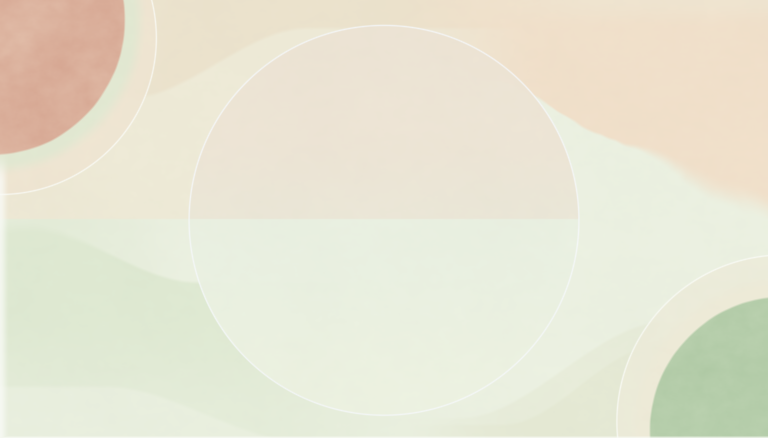
Reproduce this background procedurally as a WebGL 2 fragment shader.

```glsl
#version 300 es
precision highp float;
// Pale watercolour landscape: soft waves of cream, peach and sage, two ringed
// corner discs and a large translucent disc split by a horizon line.
// Layers are blended with distance masks and tinted by gradient noise.
uniform vec2 u_resolution;
out vec4 fragColor;

const float HORIZON = 0.5;
const vec3 CREAM = vec3(0.93, 0.915, 0.84);
const vec3 BEIGE = vec3(0.92, 0.885, 0.80);
const vec3 PEACH = vec3(0.94, 0.875, 0.79);
const vec3 MIST = vec3(0.92, 0.94, 0.88);
const vec3 SAGE = vec3(0.87, 0.91, 0.82);
const vec3 OLIVE = vec3(0.89, 0.905, 0.82);
const vec3 WHITE = vec3(0.98, 0.985, 0.97);

vec2 hashGradient(vec2 cell) {
  vec2 h = vec2(dot(cell, vec2(127.1, 311.7)), dot(cell, vec2(269.5, 183.3)));
  return fract(sin(h) * 43758.5) * 2.0 - 1.0;
}

float gradientNoise(vec2 p) {
  vec2 i = floor(p), f = fract(p);
  vec2 w = f * f * f * (f * (f * 6.0 - 15.0) + 10.0);
  vec2 e = vec2(1.0, 0.0);
  float low = mix(dot(hashGradient(i), f), dot(hashGradient(i + e.xy), f - e.xy), w.x);
  float high = mix(dot(hashGradient(i + e.yx), f - e.yx), dot(hashGradient(i + e.xx), f - e.xx), w.x);
  return mix(low, high, w.y);
}

float fbm(vec2 p) {
  float sum = 0.0, amplitude = 0.5;
  for (int i = 0; i < 4; i++) {
    sum += amplitude * gradientNoise(p);
    p = p * 2.03 + 7.1;
    amplitude *= 0.5;
  }
  return sum;
}

// Coverage of the side where the signed distance is negative
float inside(float d, float softness) {
  return 1.0 - smoothstep(-softness, softness, d);
}

float ring(float d, float width, float softness) {
  return inside(abs(d) - width, softness);
}

// S-shaped height between two points (x, y)
float slope(float x, vec2 a, vec2 b) {
  return mix(a.y, b.y, smoothstep(a.x, b.x, x));
}

vec3 upperSky(vec2 p, float wash, float px) {
  vec3 col = mix(CREAM, MIST, smoothstep(0.75, 1.3, p.x));
  col = mix(col, BEIGE, 0.25 * smoothstep(0.35, 0.0, p.x));
  float crest = slope(p.x, vec2(0.29, 0.775), vec2(0.70, 0.935));
  col = mix(col, BEIGE, inside(crest - p.y, px + 0.004) * smoothstep(0.2, 0.4, p.x));
  float bank = 0.76 - 0.48 * (p.x - 1.244) + 0.008 * sin(p.x * 22.0);
  float blur = mix(0.005, 0.035, smoothstep(1.4, 1.65, p.x));
  float peach = inside(bank - p.y + 0.05 * wash, blur) * smoothstep(0.8, 1.25, p.x);
  col = mix(col, PEACH, peach);
  return mix(col, CREAM, 0.45 * smoothstep(0.93, 1.0, p.y) * smoothstep(1.0, 1.4, p.x));
}

vec3 lowerField(vec2 p, float px) {
  vec3 col = mix(mix(SAGE, MIST, 0.45), MIST, smoothstep(0.1, 0.5, p.x));
  // Left hill, fading into a pale wave at the bottom
  float hill = slope(p.x, vec2(0.06, 0.48), vec2(0.45, 0.355));
  float hillMask = inside(p.y - hill, px + 0.012 * smoothstep(0.3, 0.0, p.x) + 0.003);
  vec3 hillColor = mix(SAGE, MIST, 0.45 * smoothstep(0.3, 0.05, p.y));
  col = mix(col, hillColor, hillMask * smoothstep(1.15, 0.5, p.x));
  float foam = slope(p.x, vec2(0.24, 0.117), vec2(0.70, -0.01));
  col = mix(col, MIST, 0.7 * inside(p.y - foam, px + 0.004));
  // Two overlapping banks on the right
  float farBank = slope(p.x, vec2(1.05, 0.045), vec2(1.52, 0.265));
  float nearBank = slope(p.x, vec2(1.15, 0.03), vec2(1.50, 0.21));
  float fadeIn = smoothstep(0.9, 1.2, p.x);
  col = mix(col, OLIVE, 0.5 * fadeIn * inside(p.y - farBank, px + 0.003));
  return mix(col, OLIVE, 0.7 * fadeIn * inside(p.y - nearBank, px + 0.003));
}

// Filled disc in a wider pale halo with a bright outline
vec3 cornerDisc(vec3 col, float dHalo, float dCore, vec3 halo, vec3 inner, vec3 core, float px) {
  col = mix(col, halo, 0.85 * inside(dHalo, px));
  col = mix(col, inner, 0.8 * inside(dCore - 0.035, 0.018) * inside(dHalo, px));
  col = mix(col, WHITE, 0.8 * ring(dHalo, 0.0015, px));
  return mix(col, core, inside(dCore, px + 0.001));
}

void main() {
  vec2 p = gl_FragCoord.xy / u_resolution.y;
  float px = 1.0 / u_resolution.y;
  float right = u_resolution.x / u_resolution.y;
  float wash = fbm(p * 5.0);
  float grain = fbm(p * vec2(28.0, 36.0));
  float above = smoothstep(-px, px, p.y - HORIZON);

  vec3 col = mix(lowerField(p, px), upperSky(p, wash, px), above);

  // Central disc, warm above the horizon and cool below
  float dMain = length(p - vec2(0.5 * right, 0.497)) - 0.445;
  vec3 warm = mix(vec3(0.918, 0.90, 0.84), vec3(0.925, 0.89, 0.83), smoothstep(0.5, 0.7, p.y));
  vec3 cool = mix(vec3(0.925, 0.945, 0.88), vec3(0.912, 0.938, 0.88), smoothstep(0.1, 0.45, p.y));
  col = mix(col, mix(cool, warm, above), 0.94 * inside(dMain, px));
  col = mix(col, vec3(0.96, 0.97, 0.98), 0.85 * ring(dMain, 0.0015, px));

  // Corner discs: terracotta at upper left, green at lower right
  float pigment = clamp(0.5 + 1.3 * wash + 0.5 * grain, 0.0, 1.0);
  vec3 clay = mix(vec3(0.84, 0.65, 0.57), vec3(0.875, 0.73, 0.65), pigment);
  vec3 leaf = mix(vec3(0.68, 0.785, 0.64), vec3(0.735, 0.82, 0.69), pigment);
  float wobble = 0.006 * wash;
  col = cornerDisc(col, length(p - vec2(0.0, 0.913)) - 0.357,
    length(p - vec2(-0.023, 0.954)) - 0.308 + wobble, vec3(0.935, 0.895, 0.82), SAGE, clay, px);
  col = cornerDisc(col, length(p - vec2(right + 0.036, 0.037)) - 0.381,
    length(p - vec2(right + 0.039, 0.014)) - 0.309 + wobble, vec3(0.925, 0.92, 0.85), CREAM, leaf, px);

  // Paper tint and bright worn edges
  col += 0.012 * wash + 0.008 * grain;
  float worn = smoothstep(0.022, 0.0, p.x) * smoothstep(0.66, 0.58, p.y);
  col = mix(col, WHITE, 0.75 * max(worn, smoothstep(0.006, 0.0, p.y)));
  fragColor = vec4(clamp(col, 0.0, 1.0), 1.0);
}
```
